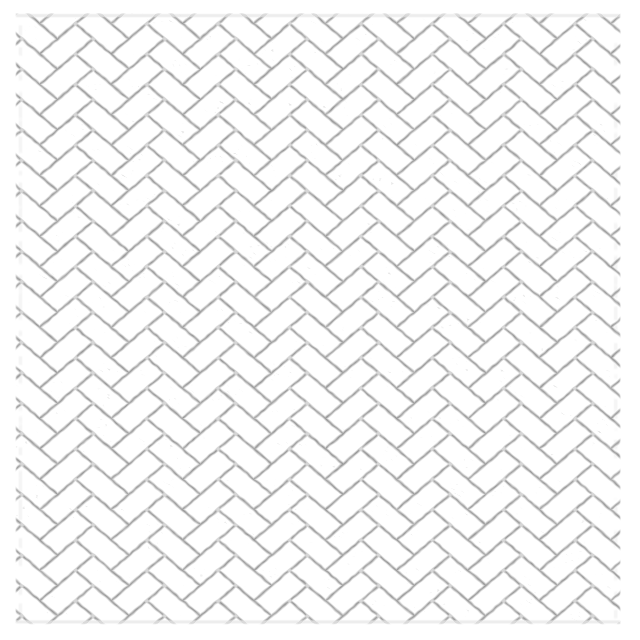
Reproduce this pattern procedurally as a WebGL 1 fragment shader.

```glsl
precision highp float;

uniform vec2 u_resolution;

vec2 gradientAt(vec2 cell) {
  float angle = 6.2832 * fract(sin(dot(cell, vec2(127.1, 311.7))) * 43758.5);
  return vec2(cos(angle), sin(angle));
}

// Gradient noise, roughly -0.7 to 0.7
float noise(vec2 p) {
  vec2 i = floor(p), f = fract(p);
  vec2 s = f * f * f * (f * (f * 6.0 - 15.0) + 10.0);
  float a = dot(gradientAt(i), f);
  float b = dot(gradientAt(i + vec2(1, 0)), f - vec2(1, 0));
  float c = dot(gradientAt(i + vec2(0, 1)), f - vec2(0, 1));
  float d = dot(gradientAt(i + vec2(1, 1)), f - vec2(1, 1));
  return mix(mix(a, b, s.x), mix(c, d, s.x), s.y);
}

// Distance to the nearest joint of a 2:1 herringbone, in brick widths
float jointDistance(vec2 p) {
  vec2 f = fract(p);
  vec2 cell = floor(p);
  float k = mod(cell.x - cell.y, 4.0);
  vec2 brick = k < 1.5 ? vec2(f.x + k, f.y) : vec2(f.y + 3.0 - k, f.x);
  vec2 edge = min(brick, vec2(2, 1) - brick);
  return min(edge.x, edge.y);
}

// Distance to a grid of points spaced 4 by 2 lattice steps
float knotDistance(vec2 lattice, vec2 knot, vec2 stepSize) {
  vec2 period = vec2(4, 2);
  vec2 offset = mod(lattice - knot + 0.5 * period, period) - 0.5 * period;
  return length(offset * stepSize);
}

void main() {
  vec2 uv = gl_FragCoord.xy / u_resolution;
  float pixel = 1.0 / min(u_resolution.x, u_resolution.y);

  // Slightly wavering zigzag lattice
  vec2 waver = 0.0012 * vec2(noise(uv * 85.0), noise(uv * 85.0 + 31.7));
  vec2 stepSize = vec2(0.02788, 0.02373);
  vec2 lattice = (uv + waver - vec2(0.4245, 0.6546)) / stepSize;
  vec2 bricks = 0.5 * vec2(lattice.x + lattice.y, lattice.y - lattice.x);

  // Soft joints with uneven ink
  float joint = jointDistance(bricks) * 0.0361;
  float ink = 0.38 + 0.1 * noise(uv * 110.0 + 7.3);
  float shade = 1.0 - ink * (1.0 - smoothstep(-0.0006, max(0.0039, 1.5 * pixel), joint));

  // Pale knots where the peaks meet
  float knot = min(knotDistance(lattice, vec2(2, 0), stepSize),
                   knotDistance(lattice, vec2(1, 1), stepSize));
  shade = mix(shade, max(shade, 0.84), 1.0 - smoothstep(0.0015, 0.005, knot));

  // Sparse scratches on the brick faces
  vec2 grain = mat2(0.87, 0.5, -0.5, 0.87) * uv * vec2(150.0, 150.0);
  float scratch = smoothstep(0.34, 0.6, noise(grain * vec2(0.7, 1.7)));
  scratch *= smoothstep(0.12, 0.4, noise(uv * 27.0 + 4.1));
  shade -= 0.09 * scratch * smoothstep(0.003, 0.006, joint);

  // Panel edge: solid pale bands above and below, broken ones at the sides
  vec2 inset = min(uv - vec2(0.026, 0.0265), vec2(0.968, 0.9775) - uv);
  vec2 band = 1.0 - smoothstep(0.001, 0.0045, abs(inset - vec2(0.006, 0.0015)));
  band.x *= smoothstep(-0.15, 0.2, noise(uv * vec2(8.0, 60.0)));
  shade = mix(shade, max(shade, 0.85), band.y);
  shade = min(shade, 1.0 - max(0.04 * band.x, 0.07 * band.y));

  // White margin
  vec2 inside = smoothstep(-0.003, 0.001, inset);
  shade = mix(1.0, shade, inside.x * inside.y);

  gl_FragColor = vec4(vec3(shade), 1.0);
}
```
